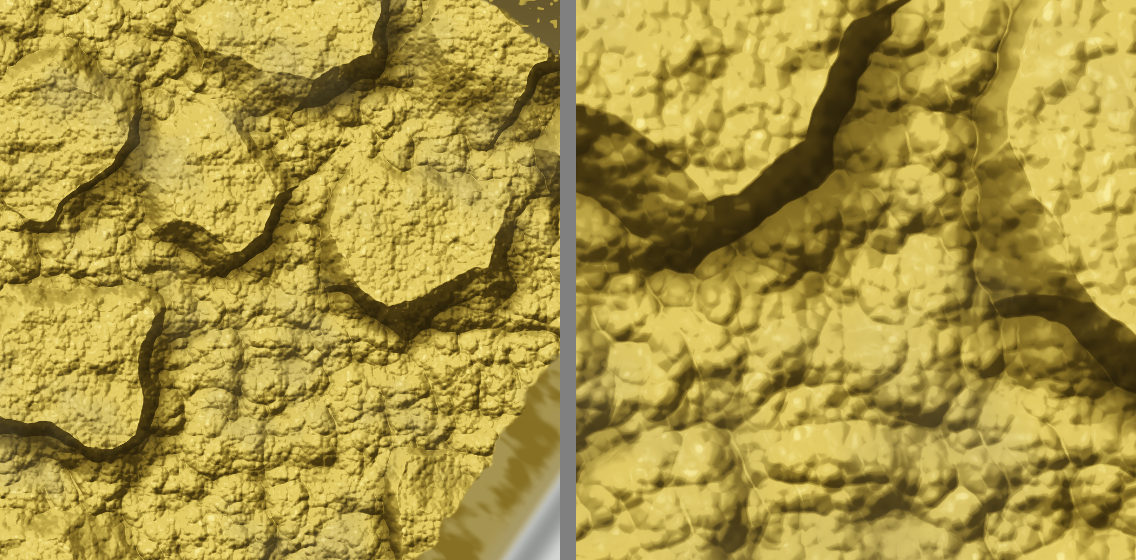
Left: the whole. Right: its middle third, enlarged.
Reproduce this texture procedurally as a Shadertoy shader.

```glsl
// Crumbly yellow lumps in a plastic tray: faceted rocks and domed crumbs form
// a height field, which is lit from the upper left, darkened by occlusion
// and coloured with an ochre ramp. Tray walls cover two corners.

const float TAU = 6.2831853;
const vec3 UMBER = vec3(0.28, 0.22, 0.06);
const vec3 OCHRE = vec3(0.53, 0.44, 0.14);
const vec3 MUSTARD = vec3(0.73, 0.64, 0.26);
const vec3 STRAW = vec3(0.89, 0.80, 0.39);
const vec3 DUST = vec3(0.60, 0.55, 0.36);
const vec3 PLASTIC = vec3(0.80, 0.81, 0.80);

float hash(vec2 p) {
    vec3 q = fract(p.xyx * 0.1031);
    q += dot(q, q.yzx + 33.33);
    return fract((q.x + q.y) * q.z);
}

vec2 hash2(vec2 p) {
    return vec2(hash(p), hash(p + 57.3));
}

float noise(vec2 p) {
    vec2 i = floor(p), f = fract(p);
    f = f * f * (3.0 - 2.0 * f);
    float low = mix(hash(i), hash(i + vec2(1, 0)), f.x);
    float high = mix(hash(i + vec2(0, 1)), hash(i + 1.0), f.x);
    return mix(low, high, f.y);
}

float fbm(vec2 p, int octaves) {
    float sum = 0.0, amp = 0.5, total = 0.0;
    for (int i = 0; i < octaves; i++) {
        sum += amp * noise(p);
        total += amp;
        p = mat2(1.6, 1.2, -1.2, 1.6) * p + 7.1;
        amp *= 0.5;
    }
    return sum / total;
}

// Scattered round crumbs
float crumbs(vec2 p, float scale) {
    vec2 q = p * scale, cell = floor(q);
    float h = 0.0;
    for (int k = 0; k < 9; k++) {
        vec2 id = cell + vec2(k % 3 - 1, k / 3 - 1);
        vec2 d = q - id - 0.5 - 0.7 * (hash2(id + scale) - 0.5);
        float r = mix(0.4, 0.8, hash(id + 11.7));
        h = max(h, r - dot(d, d) / r);
    }
    return h / scale;
}

// One rock: a tilted top cut by planes of varying steepness
float rock(vec2 d, vec2 id) {
    float h = 0.2 + 0.15 * hash(id + 3.1) + 0.4 * dot(d, hash2(id + 8.2) - 0.5);
    for (int k = 0; k < 7; k++) {
        vec2 seed = id * 7.0 + float(k) * 13.7;
        float a = (float(k) + 0.6 * hash(seed)) * TAU / 7.0;
        float reach = mix(0.34, 0.62, hash(seed + 2.3));
        float steep = mix(0.7, 4.0, hash(seed + 4.9));
        h = min(h, (reach - dot(d, vec2(cos(a), sin(a)))) * steep);
    }
    return h;
}

float rocks(vec2 p, float scale) {
    vec2 q = mat2(0.92, 0.39, -0.39, 0.92) * p * scale + 4.3, cell = floor(q);
    float h = -1.0;
    for (int k = 0; k < 9; k++) {
        vec2 id = cell + vec2(k % 3 - 1, k / 3 - 1);
        vec2 d = q - id - 0.5 - 0.5 * (hash2(id) - 0.5);
        if (hash(id + 21.4) > 0.15 && dot(d, d) < 0.6) h = max(h, rock(d, id));
    }
    return h / scale;
}

float coarseHeight(vec2 p) {
    vec2 w = p + 0.05 * (vec2(fbm(p * 11.0, 4), fbm(p * 11.0 + 31.0, 4)) - 0.5);
    float ground = 0.45 * crumbs(w, 12.0) + 0.5 * crumbs(w, 27.0);
    float lumps = rocks(w, 2.9) + 0.04 * (fbm(p * 16.0, 3) - 0.4);
    return max(ground, lumps);
}

float fineHeight(vec2 p) {
    return coarseHeight(p) + 0.014 * fbm(p * 48.0, 3) + 0.35 * crumbs(p, 85.0);
}

// Share of the surroundings that rises above p, weighted towards the light
float occlusion(vec2 p, vec2 toLight) {
    float h = coarseHeight(p), sum = 0.0;
    for (int i = 0; i < 10; i++) {
        float a = float(i) * 2.4, r = 0.055 * sqrt((float(i) + 0.5) / 10.0);
        vec2 offset = r * vec2(cos(a), sin(a)) + 0.022 * toLight;
        sum += max(0.0, coarseHeight(p + offset) - h - 0.25 * length(offset));
    }
    return 1.0 - exp(-5.5 * sum);
}

vec3 ochreRamp(float v) {
    vec3 c = mix(UMBER * 0.5, UMBER, smoothstep(0.0, 0.2, v));
    c = mix(c, OCHRE, smoothstep(0.2, 0.45, v));
    c = mix(c, MUSTARD, smoothstep(0.45, 0.68, v));
    c = mix(c, STRAW, smoothstep(0.68, 0.88, v));
    return mix(c, vec3(0.97, 0.92, 0.60), smoothstep(0.95, 1.2, v));
}

vec3 powder(vec2 p) {
    vec3 light = normalize(vec3(-0.35, 0.5, 0.8));
    float e = 0.0025, h = fineHeight(p);
    vec2 slope = vec2(fineHeight(p + vec2(e, 0)), fineHeight(p + vec2(0, e))) - h;
    float diffuse = max(0.0, dot(normalize(vec3(-slope / e, 1.0)), light));
    float grain = noise(p * 170.0);
    float tone = 0.22 + 0.82 * diffuse + 0.16 * (grain - 0.5);
    tone += 0.14 * smoothstep(0.75, 0.95, noise(p * 140.0 + 9.0));
    tone *= 1.0 - 0.8 * occlusion(p, normalize(light.xy));
    float dusty = smoothstep(0.5, 0.75, fbm(p * 7.0 + 17.0, 4));
    return mix(ochreRamp(tone), DUST * (0.5 + 0.75 * tone), 0.4 * dusty);
}

// Clear lower wall: blurred powder behind it, then a bright rim
vec3 lowerWall(vec2 p, float depth) {
    vec2 along = vec2(dot(p, vec2(0.56, 0.83)), depth);
    float blur = fbm(along * vec2(34.0, 16.0), 3);
    vec3 c = mix(OCHRE, mix(DUST, MUSTARD, 0.4), smoothstep(0.3, 0.6, blur));
    c = mix(c, DUST * 1.1, smoothstep(0.075, 0.11, depth));
    vec3 rim = PLASTIC * (0.88 + 0.15 * sin(depth * 70.0));
    return mix(c, rim, smoothstep(0.11, 0.135, depth));
}

// Shaded upper wall with clinging grains
vec3 upperWall(vec2 p) {
    vec3 c = mix(UMBER, DUST, 0.35 + 0.2 * noise(p * 9.0));
    return mix(c, MUSTARD, smoothstep(0.72, 0.85, noise(p * 130.0)));
}

void mainImage(out vec4 fragColor, in vec2 fragCoord) {
    vec2 p = fragCoord / iResolution.xy;
    float ragged = 0.03 * (fbm(p * 30.0, 3) - 0.5);
    float lower = dot(p - vec2(0.75, 0.0), vec2(0.83, -0.56));
    float upper = dot(p - vec2(0.87, 1.0), vec2(0.61, 0.79));
    vec3 color = powder(p);
    color = mix(color, lowerWall(p, lower), smoothstep(-0.004, 0.004, lower + ragged));
    color = mix(color, upperWall(p), smoothstep(-0.004, 0.004, upper + ragged));
    fragColor = vec4(color, 1.0);
}
```
